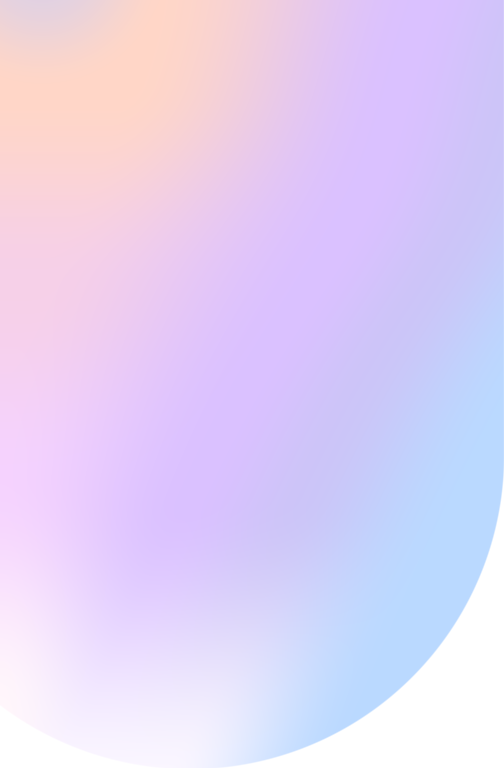
Reproduce this background procedurally as a Shadertoy shader.

```glsl
// Pastel gradient panel, peach to violet to sky blue, ending in a round lower edge.

#define ASPECT 0.65625               // panel width, in panel heights
#define ARC_CENTRE vec2(0.2474, 0.5925)
#define ARC_RADIUS 0.409
#define RIDGE_TOP 0.547              // where the violet ridge meets the top
#define RIDGE_SLOPE 0.46
#define RIDGE_BULGE 0.0456

const vec3 PEACH    = vec3(1.00, 0.84, 0.78);
const vec3 ROSE     = vec3(0.965, 0.815, 0.91);
const vec3 ORCHID   = vec3(0.96, 0.825, 0.995);
const vec3 BLUSH    = vec3(1.00, 0.965, 0.985);
const vec3 MIST     = vec3(0.88, 0.82, 0.89);
const vec3 VIOLET   = vec3(0.855, 0.755, 1.00);
const vec3 LAVENDER = vec3(0.80, 0.77, 0.97);
const vec3 SKY      = vec3(0.73, 0.85, 1.00);
const vec3 PEARL    = vec3(0.985, 0.97, 1.00);

// Horizontal position of the violet ridge at depth y below the top
float ridgeX(float y) {
    float k = (y - 0.26) / 0.195;
    return RIDGE_TOP - RIDGE_SLOPE * y + RIDGE_BULGE * exp(-k * k);
}

// Warm colours running down the left side, with a cool haze in the corner
vec3 warmSide(vec2 p) {
    vec3 col = mix(PEACH, ROSE, smoothstep(0.11, 0.37, p.y));
    col = mix(col, ORCHID, smoothstep(0.37, 0.62, p.y));
    col = mix(col, BLUSH, smoothstep(0.62, 0.93, p.y));
    float haze = 1.0 - smoothstep(0.03, 0.17, length(p - vec2(0.055, -0.05)));
    return mix(col, MIST, haze);
}

// Violet ridge fading to lavender, then sky, by offset to its right
vec3 coolSide(float offset, float y) {
    vec3 col = mix(VIOLET, LAVENDER, smoothstep(0.0, 0.156, offset));
    col = mix(col, PEARL, smoothstep(0.65, 1.04, y));
    return mix(col, SKY, smoothstep(0.13, 0.35, offset));
}

// Signed distance to the panel: open above, round below
float panelDistance(vec2 p) {
    vec2 q = p - ARC_CENTRE;
    return length(vec2(q.x, max(q.y, 0.0))) - ARC_RADIUS;
}

void mainImage(out vec4 fragColor, in vec2 fragCoord) {
    // Depth runs downward from the top edge
    vec2 uv = fragCoord / iResolution.xy;
    vec2 p = vec2(uv.x * ASPECT, 1.0 - uv.y);

    // Blend the warm side into the cool side across the ridge
    float ridge = ridgeX(p.y);
    float blendStart = mix(0.35, 0.0, smoothstep(0.0, 0.6, p.y));
    float blend = smoothstep(blendStart, 1.0, p.x / ridge);
    vec3 col = mix(warmSide(p), coolSide(p.x - ridge, p.y), blend);

    // Cut the round edge against white
    float pixel = 1.0 / iResolution.y;
    float outside = smoothstep(-pixel, pixel, panelDistance(p));
    fragColor = vec4(mix(col, vec3(1.0), outside), 1.0);
}
```
